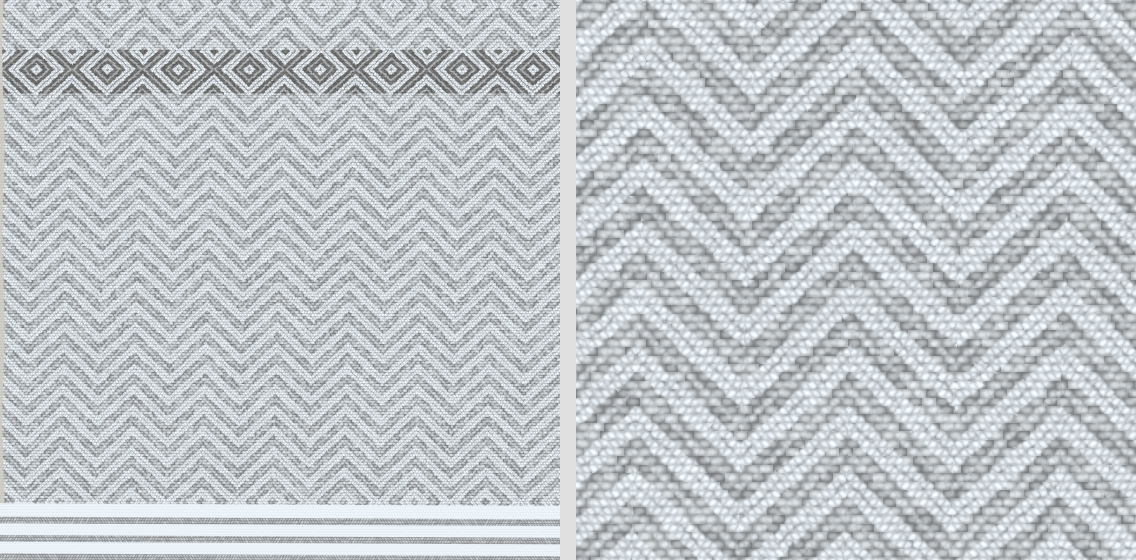
Left, the full canvas; right, a detail of the centre.
Reproduce this pattern procedurally as a three.js fragment shader.

```glsl
#define REPEAT vec2(0.1267, 0.0369)   // chevron width and stripe pitch
#define AMPLITUDE 0.059               // rise of each chevron
#define FINE_STITCHES vec2(200.0, 200.0)
#define LONG_STITCHES vec2(125.0, 200.0)
#define DIAMOND vec2(0.4453, 0.876)   // centre of one diamond
#define BORDER_TOP 0.099
#define WHITE_YARN vec3(0.925, 0.955, 0.98)
#define GREY_YARN vec3(0.675, 0.69, 0.70)
#define DARK_YARN vec3(0.43, 0.43, 0.425)
#define HEM_YARN vec3(0.82, 0.82, 0.79)
#define SOFT 0.0014

varying vec2 vUv;

float hash(vec2 p) {
  p = fract(p * vec2(0.1031, 0.1173));
  p += dot(p, p.yx + 33.33);
  return fract((p.x + p.y) * p.x * 7.31);
}

// Layered sines for slow unevenness in the yarn, about -1 to 1
float slub(vec2 p) {
  return 0.5 * sin(p.x * 17.0 + 3.0 * sin(p.y * 23.0))
       + 0.3 * sin(p.y * 61.0 + 2.0 * sin(p.x * 29.0))
       + 0.2 * sin(p.y * 190.0 + p.x * 13.0);
}

// Staggered rows of rounded stitches: x is the bulge, y a random tone
vec2 stitches(vec2 p, vec2 count, float lean) {
  vec2 grid = p * count;
  float row = floor(grid.y);
  vec2 local = vec2(0.0, fract(grid.y) - 0.5);
  grid.x += 0.5 * mod(row, 2.0) + 0.3 * hash(vec2(row, 5.0)) + lean * local.y;
  local.x = fract(grid.x) - 0.5;
  float bulge = 1.0 - smoothstep(0.1, 0.6, length(local));
  return vec2(bulge, hash(vec2(floor(grid.x), row) + 7.0));
}

// Repeating stripe of given centre and half width, in units of its period
float stripe(float phase, float centre, float halfWidth, float soft) {
  float d = abs(fract(phase - centre + 0.5) - 0.5);
  return 1.0 - smoothstep(halfWidth - soft, halfWidth + soft, d);
}

// Height with reversals, which close the chevrons into diamonds
float foldedHeight(float y) {
  return y - 2.0 * max(y - DIAMOND.y, 0.0)
           + 2.0 * max(y - 0.909, 0.0)
           - 2.0 * max(y - 0.990, 0.0)
           + 2.0 * max(0.104 - y, 0.0);
}

// Chevron column, counted in repeats from the diamond centre
float columnAt(vec2 p) {
  return (p.x - DIAMOND.x - 0.029 * (p.y - DIAMOND.y)) / REPEAT.x;
}

// Coverage of white yarn: a pair of strands and a thin line between pairs
float chevrons(vec2 p) {
  float zigzag = 2.0 * abs(fract(columnAt(p) + 0.5) - 0.5);
  float phase = (DIAMOND.y - foldedHeight(p.y) + AMPLITUDE * zigzag) / REPEAT.y;
  float pair = stripe(phase, 0.05, 0.23, 0.05);
  float split = stripe(phase, 0.04, 0.04, 0.04);
  float thin = stripe(phase, 0.55, 0.06, 0.05);
  return max(pair * (1.0 - 0.6 * split), 0.6 * thin);
}

void main() {
  float lean = fract(columnAt(vUv)) < 0.5 ? 0.6 : -0.6;
  vec2 fine = stitches(vUv, FINE_STITCHES, lean);
  vec2 dash = stitches(vUv, LONG_STITCHES, 0.0);
  float uneven = slub(vUv);

  // Woven field, its outlines roughened by the stitches
  vec2 wobble = vec2(0.0, 0.0026) * (fine.y - 0.5);
  float white = chevrons(vUv + wobble);
  float darkBand = smoothstep(0.833 - SOFT, 0.833 + SOFT, vUv.y)
                 * (1.0 - smoothstep(0.911 - SOFT, 0.911 + SOFT, vUv.y));
  vec3 grey = GREY_YARN * (0.70 + 0.30 * dash.y + 0.32 * dash.x);
  vec3 dark = DARK_YARN * (0.82 + 0.2 * dash.y + 0.2 * dash.x);
  vec3 ground = mix(grey, dark, darkBand);
  vec3 raised = WHITE_YARN * (0.84 + 0.18 * fine.x + 0.07 * (fine.y - 0.5));
  vec3 color = mix(ground, raised, white) * (1.0 + 0.008 * uneven);

  // Wavering hem on the left
  float hemEdge = 0.006 + 0.002 * sin(vUv.y * 19.0);
  float hem = 1.0 - smoothstep(hemEdge - SOFT, hemEdge + SOFT, vUv.x);
  color = mix(color, HEM_YARN * (0.95 + 0.06 * fine.x), hem);

  // Plain border with speckled bars, tilted slightly
  float borderY = vUv.y + 0.005 * (vUv.x - 0.5);
  float bars = stripe((borderY - 0.069) / 0.0328, 0.0, 0.18, 0.04);
  bars *= 1.0 - smoothstep(0.083, 0.085, borderY);
  vec3 plain = WHITE_YARN * (0.98 + 0.04 * fine.x);
  vec3 speckled = GREY_YARN * (0.78 + 0.28 * fine.x + 0.15 * fine.y);
  vec3 border = mix(plain, speckled, bars);
  float inBorder = 1.0 - smoothstep(BORDER_TOP - SOFT, BORDER_TOP + SOFT, borderY);
  color = mix(color, border, inBorder);

  gl_FragColor = vec4(color, 1.0);
}
```
